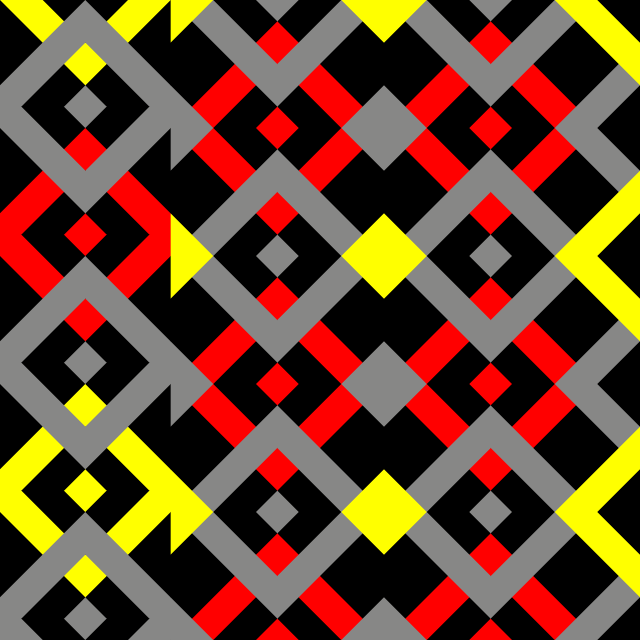
A WebGL 1 fragment shader for this pattern:

```glsl
precision highp float;

uniform vec2 u_resolution;

const vec3 BLACK = vec3(0.0);
const vec3 GREY = vec3(0.53, 0.53, 0.525);
const vec3 RED = vec3(1.0, 0.0, 0.0);
const vec3 YELLOW = vec3(1.0, 1.0, 0.0);

const float UNITS = 15.0;        // grid units down the canvas
const float ROW_PERIOD = 6.0;    // spacing of same-coloured rings
const float RING_OUTER = 2.5;
const float RING_INNER = 1.5;
const float CORE_RADIUS = 0.5;
const float KNOT_RADIUS = 1.0;
const float STRIP_EDGE = 4.0;    // right edge of the side strip
const vec2 STRIP_CENTRE = vec2(2.0, 2.5);
const float FIRST_COLUMN = 6.5;
const float COLUMN_STEP = 5.0;
const float BORDER_COLUMN = 15.5;

float pixelSize;

// Coverage of a shape from its distance, in pixels of smoothing
float cover(float dist) {
  return clamp(0.5 - dist / pixelSize, 0.0, 1.0);
}

float diamond(vec2 p, float radius) {
  return (abs(p.x) + abs(p.y) - radius) * 0.70711;
}

float wrapCentred(float v, float period) {
  return mod(v + 0.5 * period, period) - 0.5 * period;
}

// Diamond ring with a small solid core
float ringWithCore(vec2 p) {
  float ring = max(diamond(p, RING_OUTER), -diamond(p, RING_INNER));
  return cover(min(ring, diamond(p, CORE_RADIUS)));
}

// Column of overlapping rings: the upper set hides the lower set
vec3 ringColumn(vec3 base, vec2 p, vec3 upper, vec3 lower) {
  vec2 lowerPos = vec2(p.x, wrapCentred(p.y - 0.5 * ROW_PERIOD, ROW_PERIOD));
  vec2 upperPos = vec2(p.x, wrapCentred(p.y, ROW_PERIOD));
  base = mix(base, lower, ringWithCore(lowerPos));
  return mix(base, upper, ringWithCore(upperPos));
}

// Solid diamonds alternating yellow and grey down a joint
vec3 knotColumn(vec3 base, vec2 p) {
  float offset = wrapCentred(p.y, 0.5 * ROW_PERIOD);
  bool yellowRow = abs(wrapCentred(p.y, ROW_PERIOD)) < 0.25 * ROW_PERIOD;
  vec3 tint = yellowRow ? YELLOW : GREY;
  return mix(base, tint, cover(diamond(vec2(p.x, offset), KNOT_RADIUS)));
}

void main() {
  vec2 p = gl_FragCoord.xy / u_resolution.y * UNITS;
  p.y = UNITS - p.y;
  pixelSize = UNITS / u_resolution.y;

  // Main field
  vec3 field = BLACK;
  for (int i = 0; i < 2; i++) {
    float x = FIRST_COLUMN + COLUMN_STEP * float(i);
    field = ringColumn(field, p - vec2(x, 0.0), GREY, RED);
  }
  for (int i = 0; i < 2; i++) {
    float x = STRIP_EDGE + COLUMN_STEP * float(i);
    field = knotColumn(field, p - vec2(x, 0.0));
  }
  field = ringColumn(field, p - vec2(BORDER_COLUMN, 0.0), YELLOW, GREY);

  // Side strip, with lower rings alternating red and yellow
  vec2 q = p - STRIP_CENTRE;
  vec3 lower = mod(q.y, 2.0 * ROW_PERIOD) < ROW_PERIOD ? RED : YELLOW;
  vec3 strip = ringColumn(BLACK, q, GREY, lower);

  gl_FragColor = vec4(mix(field, strip, cover(p.x - STRIP_EDGE)), 1.0);
}
```
